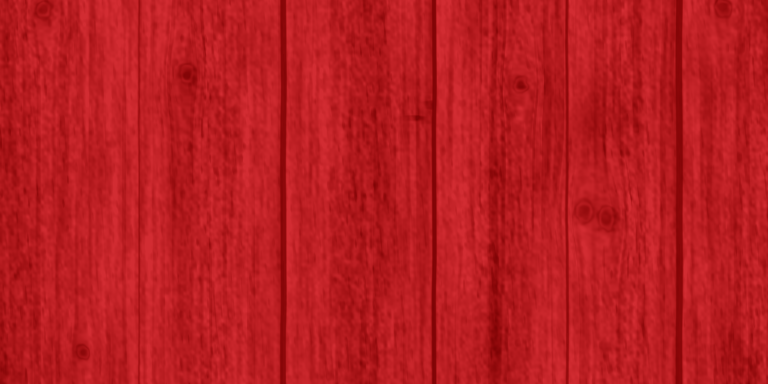
Give the GLSL for this texture, as a Shadertoy shader.

```glsl
float hash(vec2 p) {
    p = fract(p * vec2(0.1031, 0.1137));
    p += dot(p, p.yx + 33.33);
    return fract((p.x + p.y) * p.x * 17.3);
}

float noise(vec2 p) {
    vec2 cell = floor(p), f = fract(p);
    f = f * f * (3.0 - 2.0 * f);
    return mix(mix(hash(cell), hash(cell + vec2(1, 0)), f.x),
               mix(hash(cell + vec2(0, 1)), hash(cell + vec2(1, 1)), f.x), f.y);
}

float fbm(vec2 p) {
    float sum = 0.0, amplitude = 0.5;
    for (int i = 0; i < 4; i++) {
        sum += amplitude * noise(p);
        p = p * 2.03 + 17.1;
        amplitude *= 0.5;
    }
    return sum;
}

// Soft elliptical spot
float spot(vec2 p, vec2 center, vec2 radius) {
    vec2 q = (p - center) / radius;
    return exp(-dot(q, q));
}

// Seam position, half width, depth
const vec3 seams[5] = vec3[5](
    vec3(0.362, 0.0022, 0.45), vec3(0.738, 0.0075, 0.75), vec3(1.131, 0.0055, 0.85),
    vec3(1.477, 0.0035, 0.60), vec3(1.769, 0.0085, 0.75));

// Knot position, radius
const vec3 knots[7] = vec3[7](
    vec3(0.115, 0.974, 0.021), vec3(0.487, 0.807, 0.022), vec3(0.216, 0.083, 0.017),
    vec3(1.357, 0.781, 0.019), vec3(1.523, 0.450, 0.026), vec3(1.580, 0.430, 0.026),
    vec3(1.882, 0.979, 0.022));

void mainImage(out vec4 fragColor, in vec2 fragCoord) {
    vec2 p = fragCoord / iResolution.y;
    float pixel = 1.0 / iResolution.y;

    // Boards and the grooves between them
    float board = 0.0, left = -0.231, right = 2.362, groove = 0.0, lip = 0.0;
    for (int i = 0; i < 5; i++) {
        vec3 seam = seams[i];
        float wobble = 0.003 * (noise(vec2(p.y * 9.0, seam.x * 40.0)) - 0.5);
        float d = p.x - seam.x - wobble;
        if (d > 0.0) {
            board += 1.0;
            left = seam.x;
        } else {
            right = min(right, seam.x);
        }
        float edge = smoothstep(-pixel, pixel, abs(d) - seam.y);
        groove = max(groove, seam.z * (1.0 - edge));
        lip += exp(-pow((d - seam.y - 0.007) / 0.005, 2.0)) * seam.y * 12.0;
        lip -= exp(-pow((d + seam.y) / 0.006, 2.0)) * seam.y * 14.0;
    }
    board = mod(board, 5.0);
    float across = (p.x - left) / (right - left);

    // Knots bend the grain around them
    vec2 g = p;
    float knotShade = 0.0;
    for (int i = 0; i < 7; i++) {
        vec3 knot = knots[i];
        vec2 d = p - knot.xy;
        float r = length(d * vec2(1.0, 0.85)) / knot.z;
        r += 0.4 * (noise(p * 70.0) - 0.5);
        g.x -= 0.65 * d.x * spot(p, knot.xy, knot.z * vec2(2.2, 4.5));
        float ring = exp(-pow((r - 0.95) / 0.2, 2.0));
        float core = 1.0 - smoothstep(0.3, 0.85, r);
        knotShade += 0.26 * ring + 0.42 * core + 0.16 * exp(-r * r * 0.4);
    }
    g.x += 0.012 * (fbm(vec2(p.x * 5.0, p.y * 3.0) + board * 9.0) - 0.5);
    g += board * vec2(7.3, 3.1);

    // Heartwood band and long streaks
    float sway = 0.5 + 0.22 * (noise(vec2(board * 5.0, p.y * 2.5)) - 0.5);
    float heart = exp(-pow((across - sway) / 0.24, 2.0));
    float streak = fbm(g * vec2(20.0, 1.4));
    float blotch = fbm(g * vec2(7.0, 5.0));
    float ridge = smoothstep(0.58, 0.85, noise(vec2(g.x * 80.0, g.y * 1.5)));
    float striped = board == 3.0 ? 0.27 : 0.16;

    // Fine fibers, slanted saw marks and dark pores
    float fiber = noise(g * vec2(115.0, 7.0));
    float saw = noise(vec2(g.x * 110.0, g.y * 75.0 + g.x * 50.0));
    float speck = noise(g * vec2(128.0, 110.0) + 41.0);
    float pore = smoothstep(0.62, 0.95, noise(vec2(g.x * 120.0 + g.y * 9.0, g.y * 32.0)));
    float rough = 0.7 + 0.6 * heart;

    float tone = 0.95 - 0.17 * heart * (board == 4.0 ? 0.3 : 1.0);
    tone += 0.46 * (streak - 0.47) + 0.29 * (fiber - 0.5);
    tone += rough * (0.24 * (saw - 0.5) + 0.17 * (speck - 0.5) - 0.18 * pore);
    tone += 0.3 * (blotch - 0.47) - striped * ridge;

    // Torn grain beside a seam, and a brushed dark patch
    float torn = spot(p, vec2(1.105, 0.705), vec2(0.045, 0.055)) * step(p.x, 1.131);
    tone -= torn * (0.14 + 0.5 * smoothstep(0.35, 0.8, noise(p * vec2(14.0, 75.0))));
    float brushed = spot(p, vec2(1.565, 0.675), vec2(0.065, 0.085));
    tone -= brushed * (0.08 + 0.42 * noise(p * vec2(65.0, 7.0)));

    tone += lip - knotShade;
    tone = clamp(tone, 0.08, 1.14) * (1.0 - groove);

    // Red paint, from deep shadow to worn highlight
    vec3 shadow = vec3(0.47, 0.01, 0.015), paint = vec3(0.78, 0.145, 0.165);
    vec3 color = mix(shadow, paint, pow(vec3(tone), vec3(1.0, 1.4, 1.4)));
    fragColor = vec4(color, 1.0);
}
```
